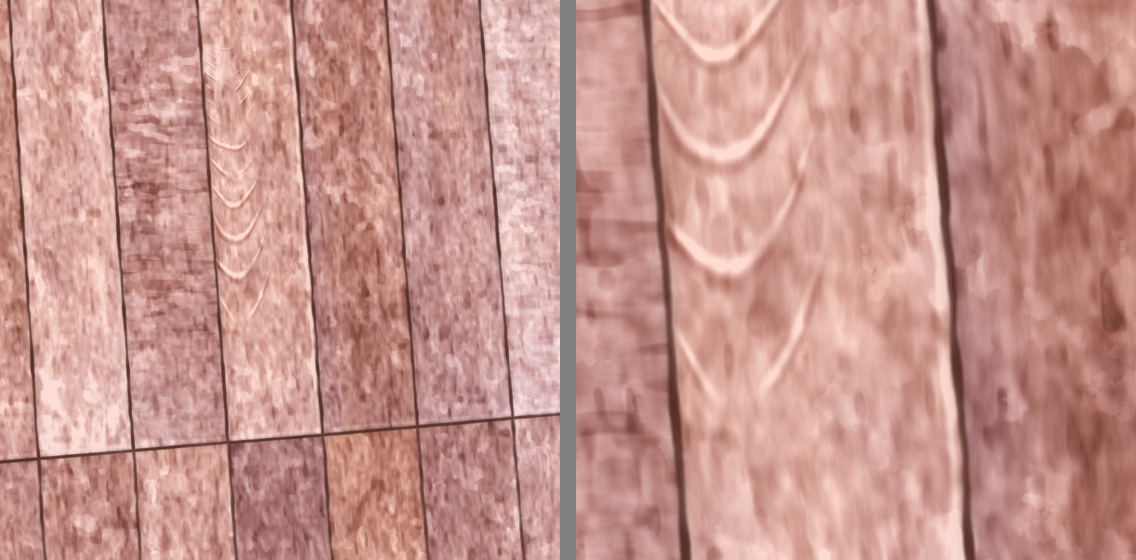
Left, the full canvas; right, a detail of the centre.
Give the GLSL for this texture, as a WebGL 2 fragment shader.

```glsl
#version 300 es
precision highp float;

#define PLANK_WIDTH 0.168
#define PLANK_FAN 0.003
#define PLANK_LEAN 0.065
#define PLANK_START 0.0156
#define JOINT_HEIGHT 0.1745
#define JOINT_SLOPE 0.086
#define SEAM_HALF 0.0025
#define GRAIN_DEPTH 0.42
#define FLAKE_DEPTH 0.2
#define DARK_WOOD vec3(0.45, 0.27, 0.24)
#define PALE_WOOD vec3(0.97, 0.84, 0.82)
#define SEAM_COLOR vec3(0.31, 0.16, 0.13)

uniform vec2 u_resolution;
out vec4 fragColor;

// Per-plank brightness and warmth: upper row, then lower row
const float TONE[14] = float[14](0.46, 0.73, 0.53, 0.67, 0.41, 0.53, 0.75,
                                 0.52, 0.46, 0.60, 0.33, 0.48, 0.37, 0.56);
const float WARMTH[14] = float[14](0.7, 0.5, 0.0, 0.7, 0.6, -0.6, -0.5,
                                   0.2, 0.3, 0.5, -0.6, 1.1, -0.5, -0.5);

float hash(vec2 p) {
  vec3 q = fract(p.xyx * 0.1031);
  q += dot(q, q.yzx + 33.33);
  return fract((q.x + q.y) * q.z);
}

float noise(vec2 p) {
  vec2 cell = floor(p), f = fract(p);
  f = f * f * (3.0 - 2.0 * f);
  float low = mix(hash(cell), hash(cell + vec2(1, 0)), f.x);
  float high = mix(hash(cell + vec2(0, 1)), hash(cell + vec2(1, 1)), f.x);
  return mix(low, high, f.y);
}

float fbm(vec2 p) {
  float sum = 0.0, gain = 0.5;
  for (int i = 0; i < 4; i++) {
    sum += gain * noise(p);
    p = p * 2.03 + 17.1;
    gain *= 0.5;
  }
  return sum / 0.9375;
}

// Soft line of a given half width around distance d
float line(float d, float halfWidth, float soft) {
  return 1.0 - smoothstep(halfWidth - soft, halfWidth + soft, abs(d));
}

// Nested U-shaped growth rings: pale ridge with a shadow beside it
float growthRings(float across, float depth) {
  float x = across - 0.24 + 0.08 * (noise(vec2(across * 3.0, depth * 14.0)) - 0.5);
  float level = depth + mix(0.3, 1.5, depth) * x * x;
  level += 0.010 * noise(vec2(across * 5.0, depth * 30.0));
  float phase = fract(6.5 * log(max(level, 0.01)));
  float ridge = line(phase - 0.5, 0.06, 0.06) - 0.6 * line(phase - 0.64, 0.06, 0.06);
  float reach = smoothstep(0.0, 0.06, across) * (1.0 - smoothstep(0.38, 0.62, across));
  float span = smoothstep(0.05, 0.14, depth) * (1.0 - smoothstep(0.52, 0.66, depth));
  return ridge * reach * span * smoothstep(0.15, 0.4, noise(vec2(across * 4.0, depth * 19.0) + 7.0));
}

void main() {
  vec2 uv = gl_FragCoord.xy / u_resolution;
  float pixel = 1.0 / min(u_resolution.x, u_resolution.y);
  float depth = 1.0 - uv.y;

  // Slightly fanned, leaning planks cut by one slanted joint
  float wobble = 0.004 * (fbm(vec2(uv.x * 6.0, uv.y * 26.0)) - 0.5);
  float pitch = PLANK_WIDTH + PLANK_FAN * depth;
  float column = (uv.x + wobble - PLANK_START - PLANK_LEAN * depth) / pitch;
  float joint = uv.y - JOINT_HEIGHT - JOINT_SLOPE * uv.x + wobble;
  float id = floor(column), across = fract(column);
  float lower = step(joint, 0.0);
  int plank = clamp(int(id) + 1, 0, 6) + 7 * int(lower);
  vec2 seed = vec2(id * 13.7 + 40.0, lower * 29.3 + 11.0);
  vec2 wood = vec2(column * PLANK_WIDTH, depth) + seed;
  wood += 0.008 * (vec2(noise(wood * vec2(19.0, 15.0)), noise(wood * 33.0 + 9.0)) - 0.5);

  // Long streaks, short fibres and crosswise wear
  bool crossWorn = plank == 2 || plank == 6;
  float streak = fbm(wood * vec2(30.0, 3.0)) - 0.5;
  float fibre = fbm(wood * vec2(120.0, 34.0)) - 0.5;
  float crossFibre = fbm(wood * vec2(34.0, 100.0)) - 0.5;
  float mottle = fbm(wood * vec2(21.0, 14.0)) - 0.5;
  float tone = TONE[plank] + 0.38 * streak + 0.22 * mottle;
  tone += GRAIN_DEPTH * (crossWorn ? 0.5 * fibre + 0.85 * crossFibre : 1.15 * fibre);
  tone += 0.24 * (noise(wood * vec2(150.0, 95.0)) - 0.5);

  // Small pale flakes, dark flecks and rare larger chips
  vec2 flakeScale = crossWorn ? vec2(50.0, 68.0) : vec2(72.0, 46.0);
  float flake = noise(wood * flakeScale + 0.8 * fbm(wood * 90.0));
  float patches = smoothstep(0.3, 0.75, noise(wood * 13.0 + 4.0));
  tone += FLAKE_DEPTH * smoothstep(0.55, 0.8, flake) * (0.25 + patches);
  float chip = noise(wood * vec2(33.0, 27.0) + 1.2 * fbm(wood * 70.0) + 31.0);
  tone += 0.12 * smoothstep(0.74, 0.84, chip);
  tone -= 0.22 * smoothstep(0.66, 0.9, noise(wood * vec2(105.0, 42.0) + 5.0));
  if (plank == 2) {
    float crack = smoothstep(0.62, 0.85, noise(wood * vec2(26.0, 105.0) + 3.0));
    tone -= 0.22 * crack * smoothstep(0.1, 0.25, depth) * (1.0 - smoothstep(0.55, 0.7, depth));
  }
  if (plank == 3) tone += 0.34 * growthRings(across, depth);

  // Faded plank ends and pale bevels
  float fade = (1.0 - lower) * (1.0 - smoothstep(0.0, 0.28, joint));
  tone += 0.11 * fade * (1.0 - smoothstep(0.3, 0.6, uv.x));
  float bevel = line((1.0 - across) * pitch - 0.007, 0.0025, 0.0025);
  bevel *= 0.4 + noise(vec2(id + 3.0, depth * 45.0));
  tone += bevel * (plank == 3 ? 0.34 : 0.07) + 0.14 * line(joint - 0.009, 0.003, 0.003);

  // Warm heartwood against violet weathering
  float warmth = WARMTH[plank] + 1.2 * mottle - 0.5 * fade;
  if (plank == 4) warmth -= 1.0 - smoothstep(0.05, 0.3, across);
  if (plank == 5) warmth += 1.1 * line(across - 0.62, 0.2, 0.18) * (1.0 - depth);
  vec3 ramp = pow(vec3(clamp(tone, 0.0, 1.04)), vec3(0.74, 1.0, 1.0));
  vec3 color = mix(DARK_WOOD, PALE_WOOD, ramp);
  color += warmth * vec3(0.018, -0.004, -0.036);

  // Thin broken seams with soft shaded edges
  float side = min(across, 1.0 - across) * pitch;
  float wear = noise(vec2(id * 7.0 + 9.0 + step(0.5, across) * 7.0, depth * 38.0));
  float soft = max(0.0016, pixel);
  float sideSeam = line(side, SEAM_HALF * (0.7 + 0.6 * wear), soft);
  sideSeam *= mix(0.7 + 0.3 * wear, 0.5 + 0.4 * wear, lower);
  float jointSeam = line(joint, SEAM_HALF * 1.1, soft);
  jointSeam *= 0.7 + 0.3 * noise(vec2(uv.x * 32.0, 2.0));
  float shade = max(exp(-side * 260.0), exp(-abs(joint) * 220.0));
  color *= 1.0 - 0.18 * shade;
  color = mix(color, SEAM_COLOR, 0.92 * max(sideSeam, jointSeam));
  fragColor = vec4(clamp(color, 0.0, 1.0), 1.0);
}
```
